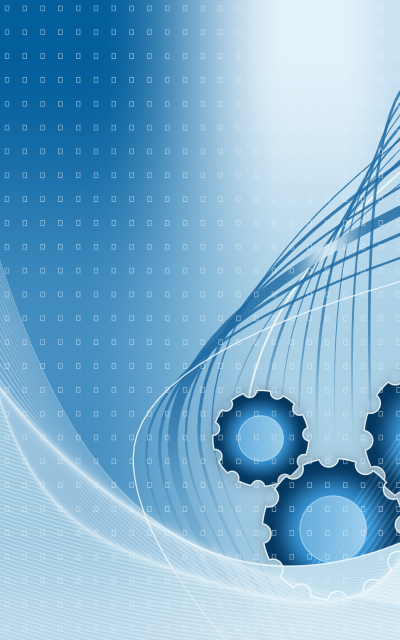
Reproduce this background procedurally as a WebGL 2 fragment shader.

```glsl
#version 300 es
precision highp float;
// Blue technical backdrop: a side-lit gradient with a grid of tiny boxes,
// a fan of curved strands, scalloped gears and a woven white wave below.
// Strands are quadratic curves; all lengths are hundredths of the canvas width.
uniform vec2 u_resolution;
out vec4 outColor;

float pixel;

// Antialiased coverage of a signed distance
float cover(float d) { return clamp(0.5 - d / pixel, 0.0, 1.0); }

// Distance to a quadratic curve, walked as short segments
float curveDistance(vec2 p, vec2 a, vec2 b, vec2 c) {
  float nearest = 1e6;
  vec2 from = a;
  for (int i = 1; i <= 16; i++) {
    float t = float(i) / 16.0;
    vec2 to = mix(mix(a, b, t), mix(b, c, t), t);
    vec2 s = to - from, q = p - from;
    vec2 gap = q - s * clamp(dot(q, s) / dot(s, s), 0.0, 1.0);
    nearest = min(nearest, dot(gap, gap));
    from = to;
  }
  return sqrt(nearest);
}

// Fine parallel threads that melt to an even tone when too dense
float threads(float phase) {
  float wave = pow(0.5 + 0.5 * cos(6.28318 * phase), 2.0);
  return mix(wave, 0.38, clamp(fwidth(phase) * 1.4, 0.0, 1.0));
}

// Disc with round bites spaced along its rim
float gearDistance(vec2 q, float radius, float teeth) {
  float stepAngle = 6.28318 / teeth;
  float angle = mod(atan(q.y, q.x) + 0.2, stepAngle) - 0.5 * stepAngle;
  vec2 folded = length(q) * vec2(cos(angle), sin(angle));
  float bite = 0.14 * radius - length(folded - vec2(radius * 1.02, 0.0));
  return max(length(q) - radius, bite);
}

vec3 drawGear(vec3 color, vec2 p, vec2 center, float radius, float teeth, float floorY) {
  vec2 q = p - center;
  float r = length(q) / radius;
  float d = gearDistance(q, radius, teeth);
  float hole = length(q) - radius * 0.47;
  vec3 body = mix(vec3(0.22, 0.58, 0.83), vec3(0.02, 0.22, 0.38), smoothstep(0.42, 0.92, r));
  // Slanted sheen over the lower right
  float slant = dot(p - vec2(91.7, 39.5), normalize(vec2(0.83, -0.56)));
  body += vec3(0.13, 0.15, 0.16) * cover(-slant) * threads(slant * 0.75);
  vec3 core = mix(vec3(0.42, 0.69, 0.87), vec3(0.68, 0.84, 0.93), clamp(0.5 + q.x / radius, 0.0, 1.0));
  body = mix(body, core, cover(hole) * 0.85);
  color *= 1.0 - 0.15 * exp(-max(d, 0.0) * 0.9) * step(floorY, p.y);
  color = mix(color, body, cover(d) * cover(floorY - p.y));
  color = mix(color, vec3(0.72, 0.87, 0.95), cover(abs(hole) - 0.12) * 0.8 * cover(floorY - p.y));
  return mix(color, vec3(0.95, 0.98, 1.0), cover(abs(d) - 0.18) * 0.9);
}

vec3 backdrop(vec2 uv) {
  vec3 high = mix(vec3(0.01, 0.37, 0.61), vec3(0.89, 0.945, 0.98), smoothstep(0.24, 0.72, uv.x));
  high -= vec3(0.10, 0.06, 0.03) * smoothstep(0.85, 1.0, uv.x);
  vec3 low = mix(vec3(0.27, 0.56, 0.76), vec3(0.67, 0.82, 0.905), smoothstep(0.18, 0.75, uv.x));
  return mix(high, low, smoothstep(1.5, 0.72, uv.y));
}

vec3 drawStrands(vec3 color, vec2 p) {
  vec3 ink = vec3(0.12, 0.42, 0.64);
  // Strands that leave the outer sweep and drop
  for (int i = 0; i < 9; i++) {
    float f = float(i) / 8.0, x = mix(54.0, 90.0, f), w = x - 52.0;
    vec2 bend = vec2(x, 75.6 + 0.75 * w + 0.011 * w * w);
    float d = curveDistance(p, vec2(100.0, mix(114.0, 137.0, f)), bend, vec2(x + 3.0, 46.0));
    bool cream = i == 1;
    float fade = cream ? 0.9 : 0.8 * smoothstep(46.0, 90.0, p.y);
    color = mix(color, cream ? vec3(0.95, 0.98, 0.96) : ink, cover(d - 0.13 - 0.1 * float(i % 3)) * fade);
  }
  // Strands that sweep across and turn back under
  for (int i = 6; i >= 0; i--) {
    float f = float(i) / 6.0, x = mix(33.3, 53.0, f), turn = mix(45.4, 54.0, f);
    float upper = curveDistance(p, vec2(100.0, mix(89.6, 125.0, f)), vec2(x, mix(70.4, 88.0, f)), vec2(x, turn));
    float lower = curveDistance(p, vec2(x, turn), vec2(x, turn - 18.0), vec2(x + 23.0, 0.0));
    float width = i == 3 ? 1.25 : 0.16 + 0.12 * float(i % 3);
    float gleam = i == 3 ? exp(-pow((p.x - 82.0) / 6.0, 2.0)) : 0.0;
    vec3 tint = i == 0 ? vec3(0.93, 0.97, 0.98) : mix(ink, vec3(0.86, 0.94, 0.98), gleam);
    float fade = i == 0 ? 0.9 : 0.15 + 0.7 * smoothstep(30.0, 68.0, p.y);
    color = mix(color, tint, cover(min(upper, lower) - width) * fade);
  }
  return color;
}

void main() {
  vec2 p = gl_FragCoord.xy / u_resolution.x * 100.0;
  pixel = 100.0 / u_resolution.x;
  vec2 uv = p * 0.01;
  float u = uv.x;
  vec3 color = drawStrands(backdrop(uv), p);

  // Wave outlines: outer veil, upper ribbon, lower ribbon
  float veil = 105.0 * exp(-3.2 * u) - 10.0 + 30.0 * u - 25.0 * u * u * (1.0 - u);
  float crest = 63.0 * exp(-2.0 * u);
  float trough = 30.0 * exp(-9.0 * u) + 30.0 - 30.0 * u + 20.0 * pow(u, 8.0);

  // Gears, cut off by the veil
  color = drawGear(color, p, vec2(109.0, 51.0), 18.0, 12.0, veil);
  color = drawGear(color, p, vec2(65.2, 50.4), 12.0, 11.0, 20.0);
  color = drawGear(color, p, vec2(83.3, 27.7), 17.7, 12.0, veil);

  // Woven wave, brighter toward the ribbons
  vec3 foam = vec3(0.95, 0.98, 0.99);
  float across = (veil - p.y) / max(abs(veil - crest), 5.0);
  float weave = threads(across * 16.0) * (0.25 + 0.3 * clamp(across, 0.0, 1.0));
  color = mix(color, foam, cover(p.y - veil) * (0.12 + weave * cover(crest - p.y)));
  float under = cover(p.y - trough);
  color = mix(color, mix(vec3(0.66, 0.82, 0.89), vec3(0.83, 0.91, 0.95), smoothstep(30.0, 0.0, p.y)), under * 0.7);
  color = mix(color, foam, under * 0.55 * threads(p.y + 0.22 * p.x + 2.0 * sin(u * 5.0)));
  float between = cover(p.y - max(crest, trough)) * cover(min(crest, trough) - p.y);
  color = mix(color, foam, between * (0.25 + 0.4 * threads((p.y - trough) * 0.9 + p.x * 0.35)));
  color = mix(color, foam, 0.75 * exp(-abs(p.y - crest) * 0.9) * smoothstep(0.85, 0.4, u));
  color = mix(color, foam, 0.6 * exp(-abs(p.y - trough) * 1.1));
  color = mix(color, foam, cover(abs(p.y - veil) - 0.2) * mix(0.3, 0.85, smoothstep(0.2, 0.6, u)));

  // Grid of small outlined boxes
  vec2 pitch = vec2(4.45, 5.96);
  vec2 cell = mod(p - vec2(6.2, 157.9) + 0.5 * pitch, pitch) - 0.5 * pitch;
  vec2 edge = abs(cell) - vec2(0.45, 0.6);
  color = mix(color, vec3(0.88, 0.95, 0.99), cover(abs(max(edge.x, edge.y)) - 0.09) * 0.55);
  outColor = vec4(clamp(color, 0.0, 1.0), 1.0);
}
```
